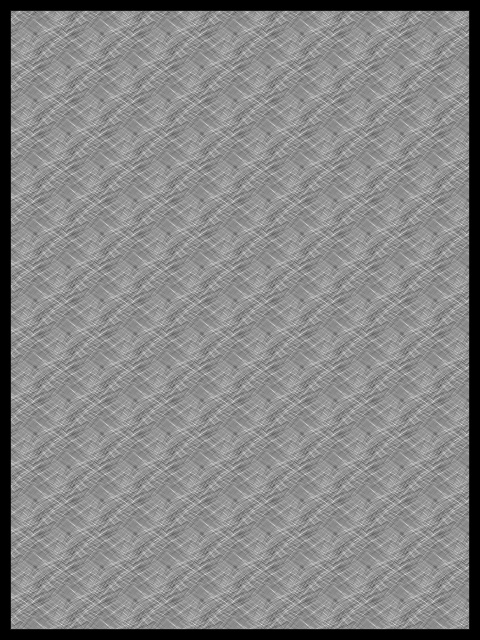
This pattern is drawn by a WebGL 1 fragment shader. Its source:

```glsl
precision highp float;

uniform vec2 u_resolution;

#define REPEATS_ACROSS 7.2
#define BORDER 0.0226
#define BORDER_SOFTNESS 0.003
#define BASE_GRAY 0.55
#define LINE_HALF_WIDTH 0.006
#define HATCH_SPACING 0.042
#define HATCH_CONTRAST 0.17
#define SCRATCH_LIGHT 0.085
#define TONE_SWING 0.016
#define PATCHES 28
#define SCRATCHES 24

const float TAU = 6.28318;

float hash(float n) {
  return fract(sin(n * 127.1) * 43758.5453);
}

float hash2(vec2 p) {
  return fract(sin(dot(p, vec2(127.1, 311.7))) * 43758.5453);
}

vec2 rotate(vec2 p, float angle) {
  float c = cos(angle), s = sin(angle);
  return vec2(c * p.x + s * p.y, c * p.y - s * p.x);
}

// Half-drop lattice: diagonals of the square repeat are its axes
vec2 wrapLattice(vec2 d) {
  vec2 diagonal = vec2(d.x + d.y, d.x - d.y);
  diagonal -= floor(diagonal + 0.5);
  return 0.5 * vec2(diagonal.x + diagonal.y, diagonal.x - diagonal.y);
}

vec2 randomCentre(float seed) {
  return vec2(hash(seed + 0.13), hash(seed + 0.57));
}

// Leaning left or right by turns, from shallow to steep
float strokeAngle(float index, float steepest) {
  float side = mod(index, 2.0) * 2.0 - 1.0;
  return side * mix(0.35, steepest, hash(index + 0.31));
}

float lineCoverage(float dist, float pixel) {
  return 1.0 - smoothstep(LINE_HALF_WIDTH - 0.5 * pixel,
                          LINE_HALF_WIDTH + 0.5 * pixel, dist);
}

// Patch of parallel lines, each with its own tone and ends
float hatchPatch(vec2 p, float index, float pixel) {
  vec2 q = rotate(wrapLattice(p - randomCentre(index)), strokeAngle(index, 1.15));
  float radius = mix(0.2, 0.33, hash(index + 0.83));
  float row = q.y / HATCH_SPACING;
  float lineId = floor(row);
  float tone = hash2(vec2(lineId, index)) - 0.5;
  float reach = radius * mix(0.7, 1.0, hash2(vec2(index, lineId + 0.5)));
  float inside = 1.0 - smoothstep(0.8 * reach, reach, length(q));
  float dist = abs(fract(row) - 0.5) * HATCH_SPACING;
  return tone * inside * lineCoverage(dist, pixel);
}

// Single light stroke, fading at both ends
float scratch(vec2 p, float index, float pixel) {
  float seed = index + 61.0;
  vec2 q = rotate(wrapLattice(p - randomCentre(seed)), strokeAngle(seed, 0.8));
  float halfLength = mix(0.14, 0.32, hash(seed + 0.77));
  float ends = 1.0 - smoothstep(0.6 * halfLength, halfLength, abs(q.x));
  return ends * lineCoverage(abs(q.y), pixel);
}

void main() {
  vec2 canvas = u_resolution / u_resolution.x;
  vec2 uv = gl_FragCoord.xy / u_resolution.x;
  float pixel = REPEATS_ACROSS / u_resolution.x;

  // Repeats are counted from the upper left corner
  vec2 p = (uv - vec2(0.0, canvas.y)) * REPEATS_ACROSS;
  vec2 knot = wrapLattice(p - vec2(0.025, 0.0));

  // Broad light and dark areas, with a small dark knot
  vec2 glow = knot + vec2(0.0, 0.12);
  float gray = BASE_GRAY;
  gray += TONE_SWING * (cos(TAU * (glow.x + glow.y)) + cos(TAU * (glow.x - glow.y)));
  gray -= 0.09 * (1.0 - smoothstep(0.0, 0.05, length(knot)));

  // Crossed hatching and scratches
  for (int i = 0; i < PATCHES; i++) {
    gray += HATCH_CONTRAST * hatchPatch(p, float(i) + 1.0, pixel);
  }
  for (int i = 0; i < SCRATCHES; i++) {
    gray += SCRATCH_LIGHT * scratch(p, float(i), pixel);
  }

  // Black border
  vec2 toEdge = min(uv, canvas - uv);
  float inset = min(toEdge.x, toEdge.y) - BORDER;
  gray *= smoothstep(-0.5 * BORDER_SOFTNESS, 0.5 * BORDER_SOFTNESS, inset);

  gl_FragColor = vec4(vec3(clamp(gray, 0.0, 1.0)), 1.0);
}
```
